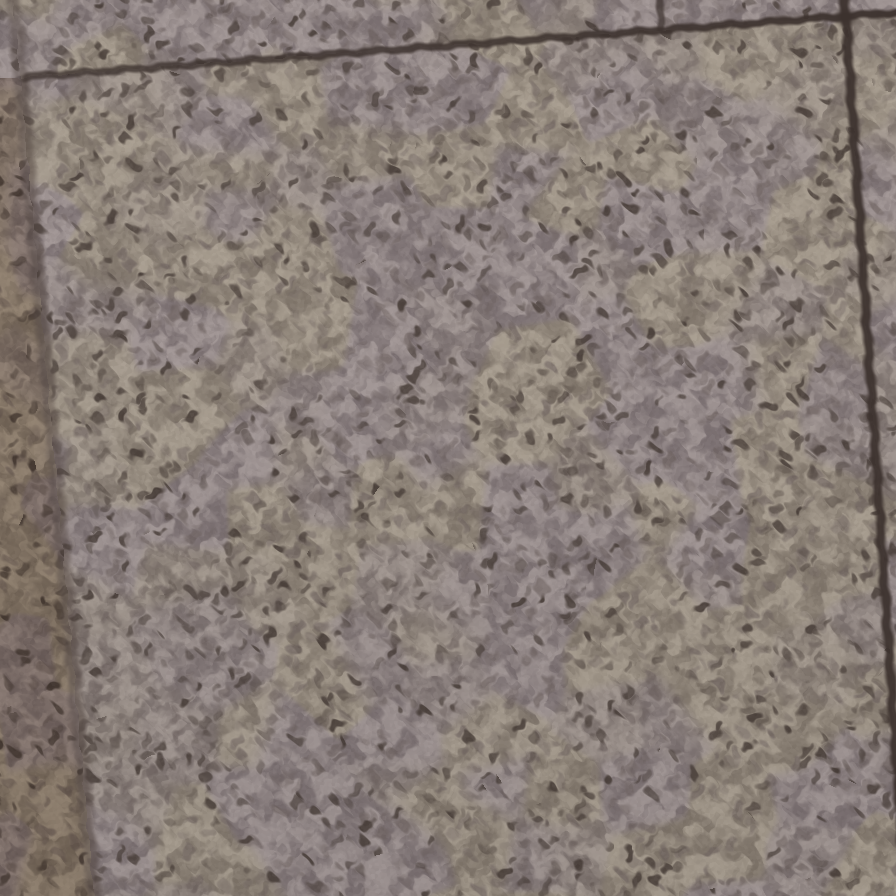
Reproduce this texture procedurally as a Shadertoy shader.

```glsl
// Speckled granite paving: one large slab, slightly tilted, with strips of its
// neighbours. Cellular noise makes the pale crystals, scattered bent ellipses
// make the dark flecks, and wavering line distances make the joints.

vec3 hash3(vec2 cell) {
    vec3 q = fract(cell.xyx * vec3(0.1031, 0.1030, 0.0973));
    q += dot(q, q.yxz + 33.33);
    return fract((q.xxy + q.yxx) * q.zyx);
}

// Layered sines that bend straight edges
vec2 waver(vec2 p) {
    return sin(p.yx * 1.7 + 2.0 * sin(p * 0.63)) + 0.5 * sin(p.yx * 3.9 + p * 2.3);
}

// Soft cellular mosaic: a blend of random cell tones, 0 to 1
float crystals(vec2 p) {
    vec2 base = floor(p);
    float total = 0.0, weightSum = 0.0;
    for (int j = -1; j <= 1; j++)
    for (int i = -1; i <= 1; i++) {
        vec2 cell = base + vec2(i, j);
        vec3 h = hash3(cell);
        vec2 d = p - cell - h.xy;
        float w = exp(-11.0 * dot(d, d));
        total += w * h.z;
        weightSum += w;
    }
    return total / weightSum;
}

// Mineral flecks: random ellipses, present in a given share of the cells
float flecks(vec2 p, float share) {
    vec2 base = floor(p);
    float cover = 0.0;
    for (int j = -1; j <= 1; j++)
    for (int i = -1; i <= 1; i++) {
        vec2 cell = base + vec2(i, j);
        vec3 place = hash3(cell + 17.0), look = hash3(cell + 91.0);
        vec2 d = p - cell - place.xy;
        float a = 6.283 * look.x;
        d = mat2(cos(a), sin(a), -sin(a), cos(a)) * d;
        float radius = mix(0.22, 0.46, look.y);
        float dist = length(d * vec2(0.8, 1.35));
        float spot = 1.0 - smoothstep(radius - 0.14, radius + 0.12, dist);
        cover = max(cover, spot * step(place.z, share) * mix(0.3, 1.0, look.z));
    }
    return cover;
}

// Soft line of the given half width around zero distance
float joint(float dist, float halfWidth) {
    return 1.0 - smoothstep(halfWidth * 0.4, halfWidth * 1.5, abs(dist));
}

void mainImage(out vec4 fragColor, in vec2 fragCoord) {
    vec2 p = fragCoord / iResolution.y;

    // Signed distances to the three joints, with ragged edges
    vec2 ragged = 0.0011 * waver(p * 75.0);
    float top = p.y - 0.912 - 0.074 * p.x + ragged.y;
    float right = p.x - 0.944 - 0.068 * (0.982 - p.y) + ragged.x;
    float left = p.x - 0.022 - 0.090 * (0.920 - p.y) + ragged.x;

    // Each slab gets its own piece of stone
    vec2 slab = vec2(step(0.0, right) - step(left, 0.0), step(0.0, top));
    vec2 stone = p + slab * vec2(3.7, 5.3);
    vec2 bent = stone + 0.0026 * waver(stone * 105.0);

    // Pale ground with warm and violet clouds
    float cloud = crystals(stone * 9.0);
    float tone = 0.65 * crystals(bent * 62.0) + 0.35 * crystals(bent * 130.0 + 40.0);
    vec3 color = mix(vec3(0.49, 0.45, 0.43), vec3(0.635, 0.595, 0.565),
                     smoothstep(0.08, 0.85, tone));
    color += mix(vec3(-0.014, -0.016, 0.010), vec3(0.012, 0.012, -0.010),
                 smoothstep(0.25, 0.75, crystals(stone * 13.0 + 7.0)));

    // Grey grains, then sparser dark flecks that gather in clusters
    float grey = flecks(bent * 56.0 + 23.0, 0.48);
    color = mix(color, vec3(0.42, 0.375, 0.365), 0.62 * grey);
    float dark = flecks(bent * 64.0, mix(0.14, 0.42, cloud));
    color = mix(color, vec3(0.275, 0.235, 0.215), 0.88 * dark);

    // Fine grit and gentle large-scale shading
    color += 0.035 * (crystals(stone * 260.0) - 0.5);
    color *= 0.975 + 0.035 * smoothstep(0.0, 0.7, p.y);

    // The left strip is browner and dimmer
    float strip = 1.0 - smoothstep(-0.012, 0.012, left);
    color *= mix(vec3(1.0), vec3(0.87, 0.83, 0.79), strip * step(top, 0.0));

    // Joints: a worn left one, a crisp top one, a wide right one
    float wear = 0.55 + 0.45 * crystals(p * 38.0);
    vec3 grout = vec3(0.235, 0.195, 0.18);
    color = mix(color, vec3(0.32, 0.275, 0.26), 0.62 * wear * joint(left, 0.008));
    float topMask = smoothstep(0.018, 0.03, p.x);
    color = mix(color, grout, topMask * mix(0.75, 0.95, p.x) * joint(top, 0.0045));
    color = mix(color, grout, 0.93 * joint(right, 0.0055));

    // Dirt gathered where the joints cross, and a short joint above
    color = mix(color, grout, 0.8 * (1.0 - smoothstep(0.004, 0.016, length(vec2(top, right)))));
    float stub = joint(p.x - 0.737 + ragged.x, 0.004) * step(0.0, top);
    color = mix(color, grout, 0.7 * stub);

    fragColor = vec4(color, 1.0);
}
```
